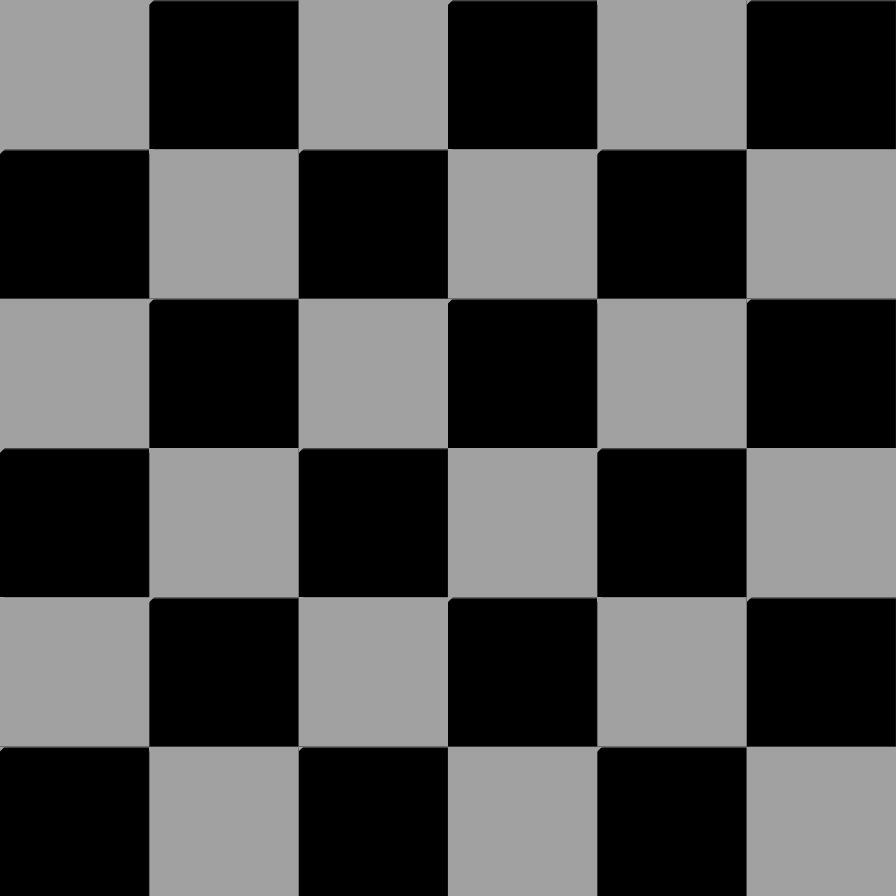
Reproduce this pattern procedurally as a WebGL 1 fragment shader.

```glsl
precision highp float;

uniform vec2 u_resolution;

const float CELLS = 6.0;
const float CHIP_SIZE = 0.032;
const float TOP_RIM = 0.009;
const float SIDE_RIM = 0.004;
const vec3 LIGHT_GREY = vec3(0.63);
const vec3 DARK_GREY = vec3(0.28);
const vec3 BLACK = vec3(0.0);

// Signed distance to the nearest grid line, alternating in sign per cell
vec2 alternatingDistance(vec2 p) {
  return abs(mod(p - 0.5, 2.0) - 1.0) - 0.5;
}

// Antialiased checker: 1 on dark cells, 0 on light cells
float checker(vec2 p, vec2 pixel) {
  vec2 side = clamp(2.0 * alternatingDistance(p) / pixel, -1.0, 1.0);
  return 0.5 + 0.5 * side.x * side.y;
}

// Coverage of the area where the distance is below zero
float coverage(float dist, float pixel) {
  return clamp(0.5 - dist / pixel, 0.0, 1.0);
}

// Diagonal cut of the given leg length at the upper left corner
float cornerChip(vec2 local, float size, float pixel) {
  float dist = (local.x + 1.0 - local.y - size) * 0.7071;
  return coverage(dist, pixel);
}

// Thin worn line along the top and, more faintly, the right side
float rim(vec2 local, vec2 pixel) {
  float top = coverage(1.0 - local.y - TOP_RIM, pixel.y);
  float side = coverage(1.0 - local.x - SIDE_RIM, pixel.x);
  return max(top, 0.4 * side);
}

void main() {
  vec2 grid = gl_FragCoord.xy / u_resolution * CELLS;
  vec2 pixel = CELLS / u_resolution;
  vec2 local = fract(grid);

  // Dark tile with its rim and chipped corner
  vec3 tile = mix(BLACK, DARK_GREY, rim(local, pixel));
  tile = mix(tile, LIGHT_GREY, cornerChip(local, CHIP_SIZE, pixel.y));

  vec3 color = mix(LIGHT_GREY, tile, checker(grid, pixel));
  gl_FragColor = vec4(color, 1.0);
}
```
